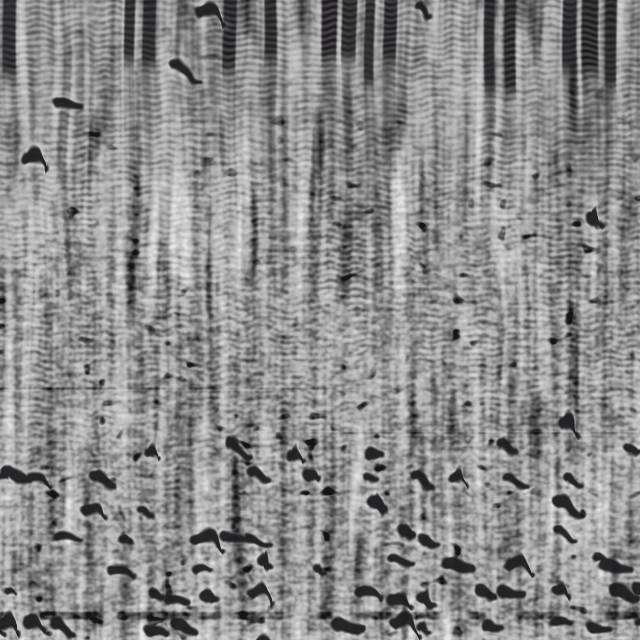
Give the GLSL for this pattern, as a three.js fragment shader.

```glsl
// Grey spectrogram-like weave: vertical streaks, fine ripples, dark bars above and curled ink strokes below.
#define BASE_TONE 0.60
#define RIPPLES 100.0
#define RIPPLE_DEPTH 0.075
#define STREAK_DEPTH 0.27
#define WEAVE_DEPTH 0.29
#define GRAIN_DEPTH 0.22
#define BAR_COLUMNS 32.0
#define BAR_SHARE 0.38
#define STROKE_GRID vec2(23.0, 22.0)
#define INK_TONE 0.11
#define SHADE_TINT vec3(0.004, -0.004, 0.005)

varying vec2 vUv;

float hash(vec2 p) {
  vec3 q = fract(vec3(p.xyx) * 0.1031);
  q += dot(q, q.yzx + 33.33);
  return fract((q.x + q.y) * q.z);
}

vec2 gradient(vec2 cell) {
  float angle = 6.2832 * hash(cell + 17.0);
  return vec2(cos(angle), sin(angle));
}

// Gradient noise, roughly -0.7 to 0.7
float noise(vec2 p) {
  vec2 i = floor(p), f = fract(p);
  vec2 u = f * f * f * (f * (f * 6.0 - 15.0) + 10.0);
  vec2 e = vec2(1.0, 0.0);
  float a = dot(gradient(i), f);
  float b = dot(gradient(i + e.xy), f - e.xy);
  float c = dot(gradient(i + e.yx), f - e.yx);
  float d = dot(gradient(i + e.xx), f - e.xx);
  return mix(mix(a, b, u.x), mix(c, d, u.x), u.y);
}

// Distance to a short falling curl, an S or an arch
float curlDistance(vec2 q, vec2 id) {
  float halfLength = mix(0.005, 0.021, hash(id + 3.1));
  float drop = halfLength * mix(0.2, 1.7, hash(id + 7.7));
  float t = clamp(q.x / halfLength, -1.0, 1.0);
  float wave = 0.5 - smoothstep(-0.8, 0.8, t);
  float arch = 0.4 - t * t * step(0.0, t) - 0.3 * t * t;
  float curve = drop * mix(wave, arch, step(0.6, hash(id + 11.3)));
  float slope = drop / halfLength * (1.0 - t * t);
  float width = mix(0.0045, 0.0085, hash(id + 5.9)) * (1.0 - 0.3 * t);
  vec2 gap = vec2(max(abs(q.x) - halfLength, 0.0), (q.y - curve) / sqrt(1.0 + slope * slope));
  return length(gap) - width;
}

// Nearest curl; curls crowd toward the bottom
float strokeField(vec2 p) {
  vec2 home = floor(p * STROKE_GRID);
  float nearest = 1.0;
  for (int j = -1; j <= 1; j++) {
    for (int i = -1; i <= 1; i++) {
      vec2 id = home + vec2(float(i), float(j));
      vec2 jitter = vec2(hash(id + 1.3), hash(id + 9.2)) - 0.5;
      vec2 centre = (id + 0.5 + jitter * vec2(0.6, 0.4)) / STROKE_GRID;
      float chance = 0.02 + 0.22 * (1.0 - smoothstep(0.24, 0.45, centre.y))
                   + 0.24 * (1.0 - smoothstep(0.1, 0.2, centre.y));
      if (hash(id + 21.0) < chance) nearest = min(nearest, curlDistance(p - centre, id));
    }
  }
  return nearest;
}

void main() {
  vec2 p = vUv;
  p.x += 0.006 * noise(p * vec2(9.0, 5.0));
  float upper = smoothstep(0.5, 0.95, p.y);
  float lower = 1.0 - smoothstep(0.15, 0.5, p.y);

  // Long vertical streaks, thin light wisps and dark runs
  float tone = BASE_TONE + STREAK_DEPTH * noise(p * vec2(44.0, 2.2));
  tone += STREAK_DEPTH * noise(p * vec2(105.0, 4.0) + 31.0);
  tone += 0.22 * smoothstep(0.24, 0.5, noise(p * vec2(38.0, 2.4) + 53.0));
  tone -= 0.26 * smoothstep(0.2, 0.5, noise(p * vec2(34.0, 4.5) + 71.0));
  tone += 0.12 * noise(p * vec2(20.0, 16.0) + 13.0);

  // Horizontal ripples, out of step between columns
  float phase = RIPPLES * p.y + 1.1 * noise(p * vec2(32.0, 9.0) + 5.0);
  float ripple = RIPPLE_DEPTH * sin(6.2832 * phase) * (0.8 + noise(p * vec2(26.0, 6.0)));
  tone += ripple * mix(1.0, 0.45, lower);

  // Woven dashes, grain and small dark knots
  tone += WEAVE_DEPTH * noise(p * vec2(42.0, 88.0) + 19.0) * mix(1.0, 0.55, upper);
  tone += GRAIN_DEPTH * noise(p * vec2(125.0, 150.0)) * mix(1.0, 0.4, upper);
  float knots = smoothstep(0.26, 0.5, noise(p * vec2(40.0, 50.0) + 43.0));
  float knotColumns = smoothstep(-0.15, 0.25, noise(p * vec2(17.0, 5.0) + 61.0));
  tone -= 0.5 * knots * knotColumns * (1.0 - 0.7 * upper);

  // Two faint horizontal seams and a broken band at the foot
  for (int k = 0; k < 2; k++) {
    float side = float(k);
    float seam = 1.0 - smoothstep(0.0005, 0.003, abs(vUv.y - 0.393 + 0.07 * side));
    float span = smoothstep(0.35, 0.55, mix(1.0 - p.x, p.x, side));
    tone -= 0.2 * seam * span * (0.7 + noise(p * vec2(50.0, 3.0)));
  }
  float foot = 1.0 - smoothstep(0.003, 0.009, abs(p.y - 0.038));
  tone -= 0.4 * foot * smoothstep(-0.15, 0.15, noise(vec2(p.x * 24.0, 4.5)));
  tone += 0.1 * (1.0 - smoothstep(0.0, 0.025, vUv.y));

  // Dark ribbed bars hanging from the top edge
  float column = floor(p.x * BAR_COLUMNS);
  float across = abs(fract(p.x * BAR_COLUMNS) - 0.5);
  float halfWidth = mix(0.28, 0.46, hash(vec2(column, 4.0)));
  float bar = step(hash(vec2(column, 8.0)), BAR_SHARE) * (1.0 - smoothstep(halfWidth - 0.13, halfWidth + 0.04, across));
  float barEnd = mix(0.85, 0.91, hash(vec2(column, 15.0)));
  float fade = 0.85 * smoothstep(barEnd - 0.02, barEnd + 0.03, p.y) + 0.3 * smoothstep(barEnd - 0.25, barEnd, p.y);
  tone = mix(tone, 0.16 + 0.9 * ripple, bar * min(fade, 0.95));

  // Ink curls with a pale rim
  vec2 wobble = 0.006 * vec2(noise(p * 38.0), noise(p * 38.0 + 80.0));
  float stroke = strokeField(p + wobble);
  tone += 0.1 * (1.0 - smoothstep(0.002, 0.012, stroke));
  tone = mix(tone, INK_TONE, 0.95 * (1.0 - smoothstep(-0.003, 0.003, stroke)));

  // Soft limits at both ends
  tone -= 0.45 * max(tone - 0.68, 0.0);
  tone = clamp(tone, 0.08, 0.9);
  gl_FragColor = vec4(tone + SHADE_TINT * (1.0 - tone), 1.0);
}
```
